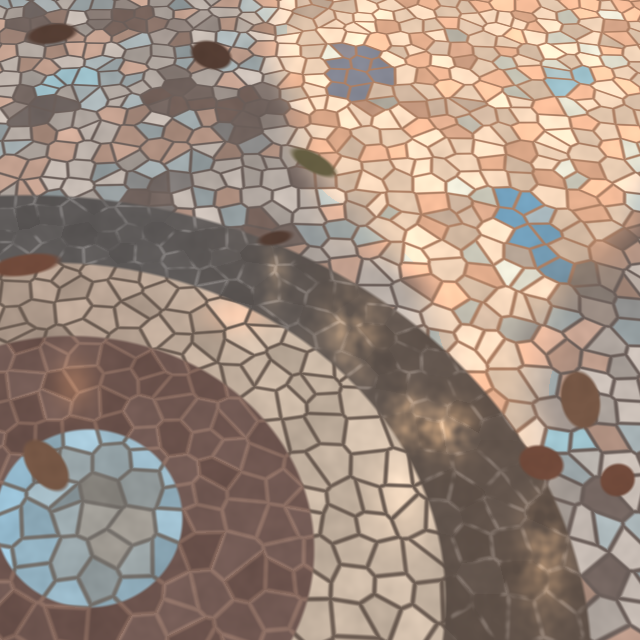
Give the GLSL for this texture, as a WebGL 2 fragment shader.

```glsl
#version 300 es
precision highp float;
// Sunlit pavement of broken stone: a round medallion of nested elliptical
// bands in a field of cream chips. One Voronoi grid in perspective cuts all
// stones; each band colours them, then sunlight and leaves are added.
#define TILES 17.5   // stones per canvas width at the lower edge
#define TILT 0.45    // strength of the perspective
#define JITTER 0.84  // irregularity of the stones
#define GROUT 0.055  // half width of the joints, in stones
#define SOFT 0.003   // softness of band edges
#define GRAIN 0.07   // surface mottling

uniform vec2 u_resolution;
out vec4 fragColor;

vec2 hash2(vec2 p) {
  p = vec2(dot(p, vec2(127.1, 311.7)), dot(p, vec2(269.5, 183.3)));
  return fract(sin(p) * 43758.5);
}

float corner(vec2 i, vec2 f, vec2 o) { return dot(hash2(i + o) * 2.0 - 1.0, f - o); }
float gradientNoise(vec2 p) {
  vec2 i = floor(p), f = fract(p), u = f * f * (3.0 - 2.0 * f), e = vec2(0, 1);
  return mix(mix(corner(i, f, e.xx), corner(i, f, e.yx), u.x),
             mix(corner(i, f, e.xy), corner(i, f, e.yy), u.x), u.y);
}

// Canvas to pavement plane and back
vec2 toPlane(vec2 p) { return TILES * vec2(p.x - 0.3, p.y) / (1.0 - TILT * p.y); }
vec2 toCanvas(vec2 q) {
  q /= TILES;
  float y = q.y / (1.0 + TILT * q.y);
  return vec2(q.x * (1.0 - TILT * y) + 0.3, y);
}

vec2 siteOf(vec2 cell) { return cell + 0.5 + JITTER * (hash2(cell) - 0.5); }

// x: distance to the nearest joint, yz: site of the stone
vec3 voronoi(vec2 q) {
  vec2 site = vec2(0);
  float best = 9.0, edge = 9.0;
  for (int k = 0; k < 9; k++) {
    vec2 s = siteOf(floor(q) + vec2(k % 3 - 1, k / 3 - 1));
    float d = dot(s - q, s - q);
    if (d < best) { best = d; site = s; }
  }
  for (int k = 0; k < 25; k++) {
    if (k == 12) continue;
    vec2 s = siteOf(floor(site) + vec2(k % 5 - 2, k / 5 - 2));
    edge = min(edge, dot(0.5 * (s + site) - q, normalize(s - site)));
  }
  return vec3(edge, site);
}

float ellipse(vec2 d, vec2 radii) { return (length(d / radii) - 1.0) * min(radii.x, radii.y); }
float inside(float d) { return 1.0 - smoothstep(-SOFT, SOFT, d); }
float glow(vec2 d, float rx, float ry) {
  d /= vec2(rx, ry);
  return exp(-dot(d, d));
}

// Lays a turned oval of one tint over a colour
void lay(inout vec3 color, vec3 tint, vec2 d, float rx, float ry, float angle) {
  float c = cos(angle), s = sin(angle);
  color = mix(color, tint, inside(ellipse(mat2(c, -s, s, c) * d, vec2(rx, ry))));
}

// Cream field: sunlit to the upper right, dim and cool to the left
vec3 fieldColor(vec2 p, vec2 s, vec2 rnd, float joint) {
  float reach = mix(0.05, 0.35, smoothstep(0.36, 0.95, p.y));
  float wobble = 0.09 * gradientNoise(p * 9.0);
  float sun = 1.0 - smoothstep(-0.06, 0.07, abs(p.x - 0.77) - reach + wobble);
  vec3 stone = mix(vec3(0.73, 0.69, 0.66), vec3(0.98, 0.86, 0.75), sun);
  if (rnd.x > 0.72) stone *= vec3(1.01, 0.88, 0.82);
  if (rnd.x < 0.25 - 0.12 * sun) stone *= vec3(0.88, 0.99, 1.05);
  stone *= 0.84 + 0.28 * rnd.y;
  float dark = smoothstep(0.12, 0.25, gradientNoise(s * vec2(9, 15) + 4.0));
  stone = mix(stone, vec3(0.38, 0.32, 0.30), dark * (0.8 - 0.55 * sun));
  // Blue stones and a brown shadow
  vec3 pale = vec3(0.62, 0.76, 0.80);
  lay(stone, vec3(0.45, 0.63, 0.74), s - vec2(0.823, 0.642), 0.085, 0.032, -1.0);
  lay(stone, vec3(0.52, 0.53, 0.58), s - vec2(0.56, 0.89), 0.05, 0.037, 0.6);
  lay(stone, pale, s - vec2(0.10, 0.876), 0.045, 0.02, 0.2);
  lay(stone, pale, s - vec2(0.90, 0.876), 0.035, 0.022, 0.0);
  lay(stone, pale, s - vec2(0.90, 0.32), 0.04, 0.03, 0.3);
  stone = mix(stone, vec3(0.50, 0.42, 0.37), 0.75 * glow(s - vec2(0.93, 0.57), 0.06, 0.06));
  return mix(mix(vec3(0.42, 0.37, 0.35), vec3(0.68, 0.50, 0.39), sun), stone, joint);
}

void main() {
  vec2 p = gl_FragCoord.xy / u_resolution;
  vec3 v = voronoi(toPlane(p));
  vec2 s = toCanvas(v.yz), rnd = hash2(floor(v.yz) + 31.0);
  float joint = smoothstep(GROUT - 0.045, GROUT + 0.06, v.x);
  float mottle = gradientNoise(p * 24.0) + 0.6 * gradientNoise(p * 65.0);
  vec3 color = fieldColor(p, s, rnd, joint);

  // Dark band with dappled sun
  vec3 slate = mix(vec3(0.36, 0.345, 0.34), vec3(0.38, 0.325, 0.29), smoothstep(0.2, 0.8, p.x));
  slate += (1.0 - joint) * 0.12 * smoothstep(-0.15, 0.3, mottle) + 0.04 * (rnd.y - 0.5);
  float dapple = 0.4 * glow(p - vec2(0.43, 0.57), 0.02, 0.05)
    + 0.7 * glow(p - vec2(0.55, 0.48), 0.045, 0.06) + glow(p - vec2(0.635, 0.34), 0.028, 0.045)
    + 1.1 * glow(p - vec2(0.70, 0.33), 0.035, 0.04) + 0.7 * glow(p - vec2(0.85, 0.12), 0.035, 0.08);
  slate += vec3(0.38, 0.29, 0.19) * dapple * clamp(0.65 + 1.3 * mottle, 0.1, 1.2);
  color = mix(color, slate, inside(ellipse(p - vec2(0.039, -0.042), vec2(0.885, 0.737))));

  // Cream band
  vec3 cream = mix(vec3(0.70, 0.62, 0.56), vec3(0.77, 0.70, 0.63), smoothstep(0.1, 0.5, p.x));
  cream *= 0.9 + 0.2 * rnd.y;
  cream += vec3(0.20, 0.17, 0.14) * glow(p - vec2(0.63, 0.22), 0.05, 0.07);
  cream += vec3(0.16, 0.07, 0.03) * glow(p - vec2(0.37, 0.51), 0.05, 0.03);
  cream = mix(vec3(0.42, 0.36, 0.32), cream, joint);
  color = mix(color, cream, inside(ellipse(p - vec2(0.078, 0.0625), vec2(0.618, 0.527))));

  // Brown ground and blue-grey centre
  vec3 brown = vec3(0.43, 0.335, 0.31) + 0.06 * (rnd.x - 0.5) + vec3(0.11, 0.09, 0.07) * (1.0 - joint);
  brown += vec3(0.16, 0.10, 0.05) * glow(p - vec2(0.115, 0.40), 0.03, 0.04);
  color = mix(color, brown, inside(ellipse(p - vec2(0.111, 0.141), vec2(0.380, 0.334))));
  vec2 center = vec2(0.139, 0.19), radii = vec2(0.146, 0.139);
  float cool = max(1.0 - smoothstep(0.02, 0.17, s.x), 0.8 * smoothstep(-0.06, -0.02, ellipse(s - center, radii)));
  vec3 disc = mix(vec3(0.58, 0.56, 0.53), vec3(0.60, 0.75, 0.83), cool) * (0.88 + 0.24 * rnd.y);
  disc = mix(vec3(0.45, 0.43, 0.41), disc, joint);
  color = mix(color, disc, inside(ellipse(p - center, radii)));

  // Fallen leaves
  vec3 rust = vec3(0.44, 0.29, 0.23), umber = vec3(0.33, 0.24, 0.20), tan_ = vec3(0.46, 0.34, 0.27);
  lay(color, umber, p - vec2(0.081, 0.947), 0.038, 0.015, 0.15);
  lay(color, rust, p - vec2(0.04, 0.586), 0.052, 0.016, 0.15);
  lay(color, umber, p - vec2(0.33, 0.914), 0.032, 0.021, -0.3);
  lay(color, vec3(0.40, 0.37, 0.26), p - vec2(0.49, 0.746), 0.038, 0.014, -0.5);
  lay(color, umber, p - vec2(0.43, 0.628), 0.026, 0.01, 0.2);
  lay(color, tan_, p - vec2(0.907, 0.375), 0.03, 0.045, 0.2);
  lay(color, rust, p - vec2(0.846, 0.277), 0.035, 0.026, -0.3);
  lay(color, rust, p - vec2(0.965, 0.25), 0.027, 0.025, 0.4);
  lay(color, tan_, p - vec2(0.072, 0.273), 0.046, 0.027, -0.9);

  fragColor = vec4(clamp(color * (1.0 + GRAIN * mottle), 0.0, 1.0), 1.0);
}
```
